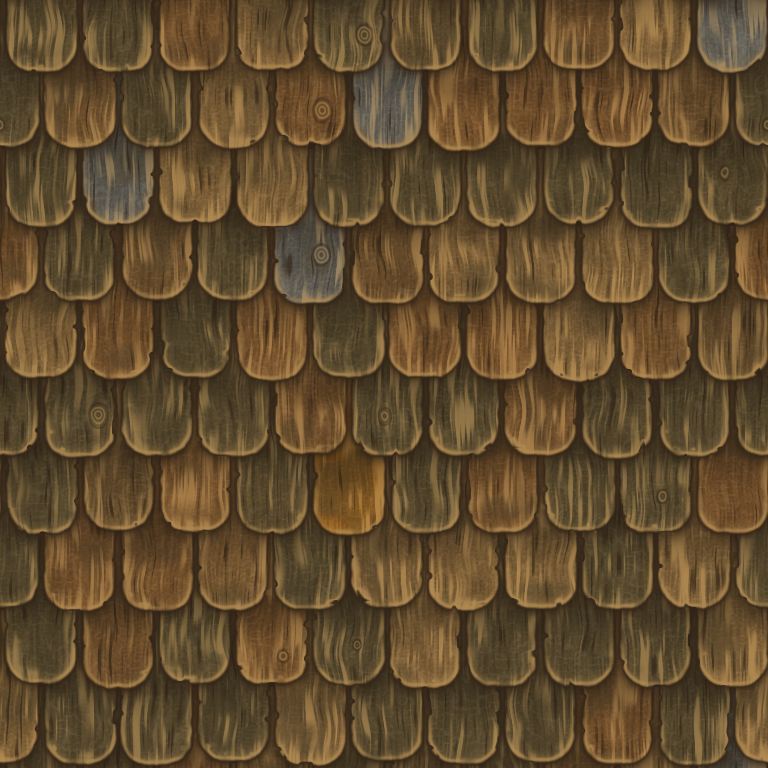
This texture is drawn by a WebGL 1 fragment shader. Its source:

```glsl
precision highp float;
uniform vec2 u_resolution;

const float REPEATS = 10.0;
const vec2 ORIGIN = vec2(0.04, 0.06);
const vec3 BROWN = vec3(0.42, 0.295, 0.165);
const vec3 TAN = vec3(0.45, 0.345, 0.205);
const vec3 OLIVE = vec3(0.315, 0.265, 0.17);
const vec3 AMBER = vec3(0.50, 0.33, 0.12);
const vec3 GREY = vec3(0.36, 0.345, 0.31);
const vec3 WORN = vec3(0.65, 0.51, 0.30);
const vec3 SHADE = vec3(0.19, 0.135, 0.085);

float hash(vec2 p) {
  return fract(sin(dot(p, vec2(127.1, 311.7))) * 43758.5);
}

float noise(vec2 p) {
  vec2 i = floor(p);
  vec2 f = fract(p);
  f = f * f * (3.0 - 2.0 * f);
  float low = mix(hash(i), hash(i + vec2(1.0, 0.0)), f.x);
  float high = mix(hash(i + vec2(0.0, 1.0)), hash(i + 1.0), f.x);
  return mix(low, high, f.y);
}

// Endless upward plank with a rounded lower end at y = 0
float plankDistance(vec2 q, float halfWidth, float radius) {
  vec2 e = vec2(abs(q.x) - halfWidth, -q.y) + radius;
  return min(max(e.x, e.y), 0.0) + length(max(e, 0.0)) - radius;
}

float band(float x, float center, float width) {
  float t = (x - center) / width;
  return exp(-t * t);
}

vec3 plankTone(float pick) {
  vec3 tone = mix(OLIVE, BROWN, smoothstep(0.32, 0.50, pick));
  tone = mix(tone, TAN, smoothstep(0.68, 0.80, pick));
  tone = mix(tone, AMBER, step(0.93, pick));
  return mix(tone, GREY, step(0.965, pick));
}

vec3 wood(vec2 q, float d, vec2 id) {
  // Knot placement, with the grain bending around it
  vec2 knot = vec2(hash(id + 5.3) - 0.5, hash(id + 8.1)) * 0.5 + vec2(0.0, 0.25);
  float hasKnot = step(0.83, hash(id + 2.7));
  float size = mix(0.06, 0.16, hash(id + 4.9));
  float r = length((q - knot) * vec2(1.0, 0.8)) + 0.02 * noise(q * 12.0 + id);
  vec2 s = q + 23.0 * vec2(hash(id + 3.1), hash(id + 7.7));
  s.x -= hasKnot * (q.x - knot.x) * 0.6 * band(r, 0.0, size * 1.4);
  s.x += 0.09 * (noise(s * vec2(2.0, 2.4)) - 0.5);

  // Grain, blotches and shallow dents
  float grain = noise(s * vec2(17.0, 1.6));
  float fine = noise(s * vec2(46.0, 3.2));
  float blotch = noise(s * vec2(3.6, 2.6));
  float dent = noise(s * 11.0);
  float speck = noise(s * 38.0);
  float edge = smoothstep(-0.22, -0.03, d);
  vec3 tone = plankTone(hash(id + 1.3));
  vec3 pale = mix(WORN, tone * 1.5, 0.4);
  vec3 color = tone * (0.73 + 0.22 * fine + 0.17 * blotch + 0.16 * speck);
  color += 0.035 * band(dent, 0.5, 0.06) - 0.012;
  color = mix(color, OLIVE * 0.9, 0.4 * smoothstep(0.55, 0.85, noise(s * 2.3 + 9.0)));

  // Pale worn streaks and dark cracks follow the grain
  float wear = smoothstep(0.25, 0.80, blotch + 0.35 * edge + 0.3 * hash(id + 6.1) - 0.1);
  float streak = smoothstep(0.48, 0.75, 0.68 * grain + 0.32 * fine);
  color = mix(color, pale, 0.85 * streak * wear);
  float crack = 1.0 - smoothstep(0.12, 0.32, 0.6 * grain + 0.4 * fine);
  color = mix(color, SHADE, 0.65 * crack);

  // Growth rings around a dark heart
  float ring = 0.5 + 0.5 * sin(r * 150.0);
  vec3 knotColor = mix(tone * 0.72, pale, 0.25 + 0.6 * ring);
  knotColor = mix(knotColor, SHADE, 0.7 * band(r, 0.0, 0.03));
  color = mix(color, knotColor, 0.8 * hasKnot * (1.0 - smoothstep(size * 0.75, size, r)));
  color = mix(color, SHADE, 0.45 * hasKnot * band(r, size, 0.014));

  // Rubbed rim, strongest around the lower end, then a dark outline
  float lower = 1.0 - smoothstep(0.15, 0.75, q.y);
  float rub = smoothstep(0.1, 0.65, noise(s * vec2(7.0, 5.0)));
  color = mix(color, pale, 0.3 * edge * lower * rub);
  color = mix(color, WORN, band(d, -0.046, 0.026) * (0.2 + 0.6 * lower) * (0.35 + 0.65 * rub));
  color = mix(color, SHADE, 0.8 * smoothstep(-0.032, 0.0, d));
  return color * mix(1.06, 0.84, smoothstep(0.4, 1.1, q.y));
}

// One row of planks laid over what lies beneath, with a soft shadow
vec3 layRow(vec3 under, vec2 p, float row, float pixel) {
  float x = p.x + 0.5 * mod(row + 1.0, 2.0);
  vec2 id = mod(vec2(floor(x), row), REPEATS);
  vec2 jitter = vec2(hash(id + 11.3), hash(id + 13.9)) - 0.5;
  vec2 q = vec2(fract(x) - 0.5, p.y - row) - jitter * vec2(0.02, 0.07);
  float halfWidth = 0.465 + 0.02 * (hash(id + 17.1) - 0.5);
  float radius = 0.36 + 0.08 * (hash(id + 19.7) - 0.5);
  float d = plankDistance(q, halfWidth, radius);
  float chip = noise(q * 9.0 + id * 5.0);
  d += 0.022 * (chip - 0.5) + 0.035 * smoothstep(0.78, 0.95, chip);
  vec3 shaded = mix(under, SHADE, 0.85 * exp(-max(d, 0.0) * 15.0));
  return mix(shaded, wood(q, d, id), 1.0 - smoothstep(-pixel, pixel, d));
}

void main() {
  vec2 p = gl_FragCoord.xy / u_resolution * REPEATS - ORIGIN;
  float pixel = REPEATS / min(u_resolution.x, u_resolution.y);
  vec3 color = SHADE;
  for (int i = -1; i <= 1; i++) {
    color = layRow(color, p, floor(p.y) + float(i), pixel);
  }
  gl_FragColor = vec4(color, 1.0);
}
```
